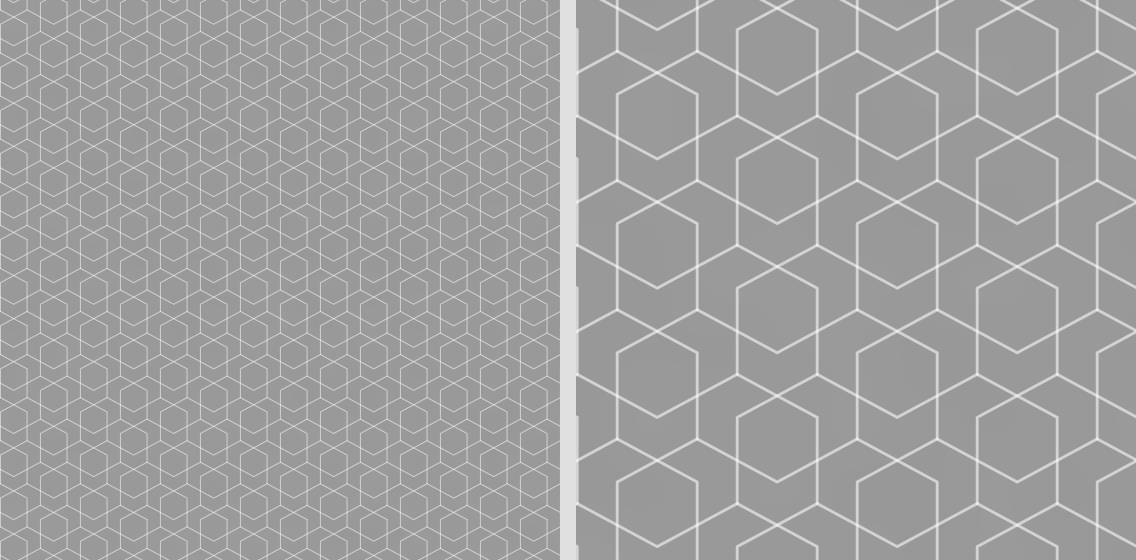
Left, the full canvas; right, a detail of the centre.
A three.js fragment shader for this pattern:

```glsl
varying vec2 vUv;

const float COLUMNS = 14.0;        // hexagon columns across, even so the stagger wraps
const float ROWS = 13.0;           // hexagons down each column
const float COLUMN_STEP = 3.0;     // lattice units between columns
const float ROW_STEP = 6.0;        // lattice units between hexagons in a column
const vec2 LATTICE = vec2(COLUMNS * COLUMN_STEP, ROWS * ROW_STEP);
const vec2 FIRST_CENTER = vec2(1.03, 1.62);
const float LINE_WIDTH = 0.0017;
const float LINE_OPACITY = 0.57;
const float NOISE_CELLS = 24.0;
const float NOISE_AMOUNT = 0.008;
const vec3 GROUND = vec3(0.6);
const vec3 LINE_COLOR = vec3(1.0);

float hash(vec2 p) {
  vec3 q = fract(p.xyx * 0.1031);
  q += dot(q, q.yzx + 33.33);
  return fract((q.x + q.y) * q.z);
}

// Value noise that repeats after the given number of cells
float wrappedNoise(vec2 uv, float cells) {
  vec2 p = uv * cells;
  vec2 i = floor(p);
  vec2 f = smoothstep(0.0, 1.0, p - i);
  vec2 lo = mod(i, cells);
  vec2 hi = mod(i + 1.0, cells);
  return mix(mix(hash(lo), hash(vec2(hi.x, lo.y)), f.x),
             mix(hash(vec2(lo.x, hi.y)), hash(hi), f.x), f.y);
}

// Distance in canvas units to a lattice segment repeated every row
float segment(vec2 p, vec2 a, vec2 b) {
  float middle = 0.5 * (a.y + b.y);
  p.y -= ROW_STEP * floor((p.y - middle) / ROW_STEP + 0.5);
  vec2 pa = (p - a) / LATTICE;
  vec2 ba = (b - a) / LATTICE;
  return length(pa - ba * clamp(dot(pa, ba) / dot(ba, ba), 0.0, 1.0));
}

// Staggered columns, each mirrored about its own axis
vec2 foldColumn(vec2 p) {
  float column = floor(p.x / COLUMN_STEP + 0.5);
  float stagger = 0.5 * ROW_STEP * mod(column, 2.0);
  return vec2(abs(p.x - column * COLUMN_STEP), p.y - stagger);
}

// Hexagon roof and the uprights that hang from it
float roofDistance(vec2 p) {
  float slope = segment(p, vec2(0.0, 2.0), vec2(1.0, 1.0));
  float upright = segment(p, vec2(1.0, 1.0), vec2(1.0, -3.0));
  return min(slope, upright);
}

// Zigzag that crosses the roofs and closes the hexagons below
float zigzagDistance(vec2 p) {
  float rise = segment(p, vec2(0.0, 2.0), vec2(1.0, 3.0));
  float fall = segment(p, vec2(1.0, 3.0), vec2(2.0, 2.0));
  float base = segment(p, vec2(0.0, -2.0), vec2(2.0, 0.0));
  return min(min(rise, fall), base);
}

float stroke(float dist, float width, float blur) {
  return clamp((0.5 * width - dist) / blur + 0.5, 0.0, 1.0);
}

void main() {
  float blur = max(fwidth(vUv.x), 0.0001);
  vec2 p = foldColumn(vUv * LATTICE - FIRST_CENTER);

  float grain = wrappedNoise(vUv, NOISE_CELLS) - 0.5;
  vec3 color = GROUND + NOISE_AMOUNT * grain;

  // Translucent strokes brighten where they cross
  color = mix(color, LINE_COLOR, LINE_OPACITY * stroke(roofDistance(p), LINE_WIDTH, blur));
  color = mix(color, LINE_COLOR, LINE_OPACITY * stroke(zigzagDistance(p), LINE_WIDTH, blur));
  gl_FragColor = vec4(color, 1.0);
}
```
